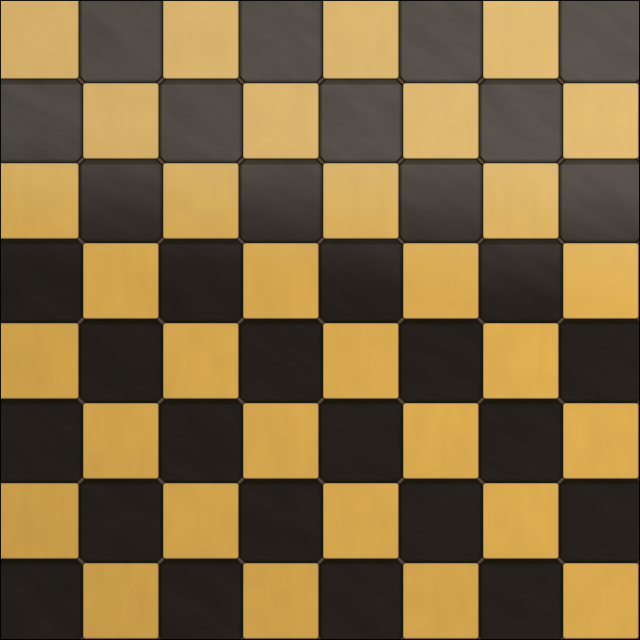
Give the GLSL for this pattern, as a three.js fragment shader.

```glsl
#define CELLS 8.0
#define TILE_HALF 0.472
#define TILE_ROUND 0.035
#define GRID_SHIFT vec2(0.0104, -0.0104)
#define LINK_SIZE vec2(0.070, 0.024)
#define BORDER 0.0014
#define GOLD vec3(0.815, 0.638, 0.300)
#define EBONY vec3(0.142, 0.124, 0.106)
#define BRASS vec3(0.370, 0.300, 0.185)
#define SHEEN vec3(0.920, 0.890, 0.840)
#define SHEEN_AMOUNT 0.24

varying vec2 vUv;

float hash(vec2 p) {
  return fract(sin(dot(p, vec2(127.1, 311.7))) * 43758.5);
}

float noise(vec2 p) {
  vec2 i = floor(p), f = fract(p);
  f = f * f * (3.0 - 2.0 * f);
  return mix(mix(hash(i), hash(i + vec2(1.0, 0.0)), f.x),
             mix(hash(i + vec2(0.0, 1.0)), hash(i + 1.0), f.x), f.y);
}

float fbm(vec2 p) {
  float sum = 0.0, gain = 0.5;
  for (int i = 0; i < 4; i++) {
    sum += gain * noise(p);
    p = p * 2.03 + 17.0;
    gain *= 0.5;
  }
  return sum;
}

float boxDistance(vec2 p, vec2 halfSize, float radius) {
  vec2 d = abs(p) - halfSize + radius;
  return length(max(d, 0.0)) + min(max(d.x, d.y), 0.0) - radius;
}

float fill(float dist, float blur) {
  return 1.0 - smoothstep(-blur, blur, dist);
}

void main() {
  vec2 p = vUv * CELLS - GRID_SHIFT;
  float blur = max(fwidth(vUv.x) * CELLS * 0.7, 0.002);
  vec2 cell = clamp(floor(p), 0.0, CELLS - 1.0);
  vec2 local = p - cell - 0.5;
  float isGold = mod(cell.x + cell.y, 2.0);

  // Left and top tiles run out to the border
  if (cell.x < 0.5) local.x = max(local.x, -0.4);
  if (cell.y > CELLS - 1.5) local.y = min(local.y, 0.4);

  // Dark ground with a soft mottle and a shaded groove along the seams
  float mottle = fbm(p * vec2(3.0, 5.0) + p.yx * 2.0) - 0.47;
  vec3 ground = EBONY * (1.0 + 0.22 * mottle);
  vec2 gap = 0.5 - abs(local);
  float seam = 1.0 - smoothstep(0.0, 0.03, min(gap.x, gap.y));
  float lip = 1.0 - smoothstep(0.03, 0.06, 0.5 - local.y);
  float groove = mix(max(0.55 * seam, 0.8 * lip), 1.0, isGold);

  // Side light, and a glossy sheen over the upper part
  float sheen = smoothstep(0.52, 0.79, vUv.y + 0.09 * (vUv.x - 0.5));
  sheen *= SHEEN_AMOUNT * (0.92 + 0.20 * vUv.x * vUv.y + 0.16 * mottle);
  float sideLight = 0.95 + 0.10 * vUv.x;
  vec3 color = mix(ground * sideLight, SHEEN, sheen);
  color *= 1.0 - 0.32 * groove;

  // Short diagonal links between touching gold corners
  vec2 vertex = floor(p + 0.5);
  vec2 q = p - vertex;
  float slope = mod(vertex.x + vertex.y, 2.0) * 2.0 - 1.0;
  vec2 link = vec2(q.x + slope * q.y, q.y - slope * q.x) * 0.7071;
  float inside = step(0.5, vertex.x) * step(vertex.y, CELLS - 0.5);
  float linkDist = boxDistance(link, LINK_SIZE, 0.006);
  color = mix(color, EBONY * 0.6, inside * fill(linkDist - 0.012, blur));
  vec3 brass = BRASS * (1.0 - 0.4 * smoothstep(0.0, LINK_SIZE.y, abs(link.y)));
  color = mix(color, brass, inside * fill(linkDist, blur));

  // Gold tiles with faint upright grain and a dark outline
  float tileDist = boxDistance(local, vec2(TILE_HALF), TILE_ROUND);
  float grain = fbm(p * vec2(9.0, 2.0)) - 0.47;
  float cloud = noise(p * 4.0) - 0.5;
  float tone = 1.0 + 0.045 * grain + 0.025 * cloud;
  tone += 0.02 * (hash(cell) - 0.5);
  float warmth = 0.94 + 0.10 * vUv.x + 0.04 * smoothstep(0.0, 0.45, vUv.y);
  vec3 gold = mix(GOLD * tone * warmth, SHEEN, sheen);
  gold *= 1.0 - 0.13 * smoothstep(-0.022, -0.004, tileDist);
  color = mix(color, EBONY * 0.65, 0.7 * isGold * fill(tileDist - 0.012, blur));
  color = mix(color, gold, isGold * fill(tileDist, blur));

  // Thin black border
  vec2 margin = min(vUv, 1.0 - vUv);
  float edge = min(margin.x, margin.y) - BORDER;
  color *= 1.0 - fill(edge, blur / CELLS);

  gl_FragColor = vec4(color, 1.0);
}
```
